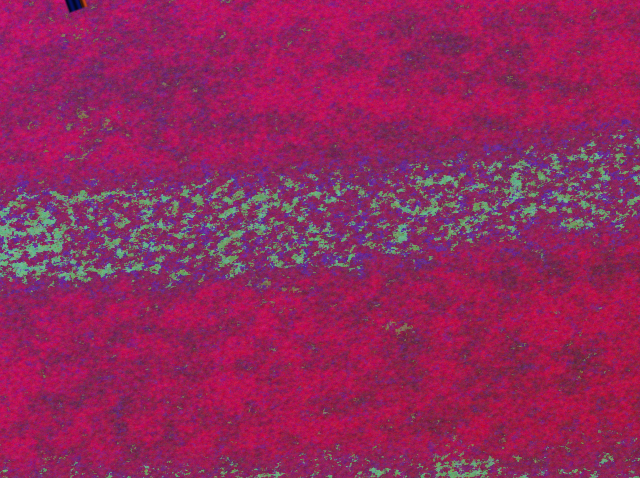
A Shadertoy shader for this texture:

```glsl
// Crimson false-colour terrain crossed by a rising band of green and violet speckle.

const vec3 CRIMSON = vec3(0.72, 0.075, 0.335);
const vec3 WINE    = vec3(0.45, 0.155, 0.315);
const vec3 PLUM    = vec3(0.46, 0.17, 0.37);
const vec3 VIOLET  = vec3(0.38, 0.17, 0.64);
const vec3 LEAF    = vec3(0.43, 0.66, 0.39);
const vec3 MINT    = vec3(0.41, 0.76, 0.55);
const vec3 OLIVE   = vec3(0.54, 0.41, 0.29);
const vec3 NAVY    = vec3(0.03, 0.07, 0.38);
const vec3 ORANGE  = vec3(0.76, 0.27, 0.10);

const float BAND_HALF_WIDTH = 0.102;
const float STREAK_SLOPE = 0.10;
const float SPECK_SCALE = 50.0;
const float GRAIN_SCALE = 110.0;
const float GRAIN_STRENGTH = 0.14;

// Soft patches: centre.xy, radii.xy, as fractions of the canvas
const vec4 SHADE[8] = vec4[8](
    vec4(0.16, 0.83, 0.12, 0.07), vec4(0.31, 0.83, 0.07, 0.08),
    vec4(0.57, 0.71, 0.22, 0.05), vec4(0.76, 0.84, 0.16, 0.06),
    vec4(0.52, 0.40, 0.22, 0.05), vec4(0.60, 0.20, 0.16, 0.06),
    vec4(0.85, 0.43, 0.17, 0.04), vec4(0.13, 0.36, 0.18, 0.05));
const vec4 SPROUT[8] = vec4[8](
    vec4(0.14, 0.75, 0.09, 0.04), vec4(0.12, 0.93, 0.07, 0.03),
    vec4(0.23, 0.36, 0.022, 0.02), vec4(0.43, 0.39, 0.04, 0.04),
    vec4(0.62, 0.32, 0.05, 0.03), vec4(0.88, 0.88, 0.014, 0.012),
    vec4(0.72, 0.03, 0.05, 0.05), vec4(0.12, 0.68, 0.08, 0.016));

vec2 gradientAt(vec2 cell) {
    vec3 h = fract(cell.xyx * vec3(0.1031, 0.1030, 0.0973));
    h += dot(h, h.yzx + 33.33);
    float angle = 6.28319 * fract((h.x + h.y) * h.z);
    return vec2(cos(angle), sin(angle));
}

float gradientNoise(vec2 p) {
    vec2 i = floor(p), f = p - i;
    vec2 u = f * f * f * (f * (f * 6.0 - 15.0) + 10.0);
    const vec2 e = vec2(0.0, 1.0);
    float low  = mix(dot(gradientAt(i), f), dot(gradientAt(i + e.yx), f - e.yx), u.x);
    float high = mix(dot(gradientAt(i + e), f - e), dot(gradientAt(i + e.yy), f - e.yy), u.x);
    return mix(low, high, u.y);
}

float fbm(vec2 p, float gain) {
    float sum = 0.0, amp = 0.75;
    for (int k = 0; k < 4; k++) {
        sum += amp * gradientNoise(p);
        p = mat2(1.6, 1.1, -1.1, 1.6) * p + 17.3;
        amp *= gain;
    }
    return sum;
}

float patchGlow(vec2 uv, vec4 spot) {
    vec2 d = (uv - spot.xy) / spot.zw;
    return exp(-dot(d, d));
}

void mainImage(out vec4 fragColor, in vec2 fragCoord) {
    vec2 uv = fragCoord / iResolution.xy;
    vec2 p = fragCoord / iResolution.y;
    vec2 ground = vec2(0.75 * p.x, p.y - STREAK_SLOPE * p.x) + 3.0;

    float broad = fbm(ground * vec2(3.0, 8.0), 0.6);
    float mottle = fbm(ground * 18.0 + 31.0, 0.7);
    float speck = fbm(ground * SPECK_SCALE + 7.0, 0.8);
    float blueSpeck = fbm(ground * SPECK_SCALE * 0.9 + 91.0, 0.8);

    // Curved band, its edges frayed by noise
    float middle = 0.500 + 0.05 * uv.x + 0.075 * uv.x * uv.x;
    float offset = abs(uv.y - middle + 0.03 * broad + 0.04 * mottle);
    float band = 1.0 - smoothstep(BAND_HALF_WIDTH * 0.65, BAND_HALF_WIDTH * 1.25, offset);
    float halo = 1.0 - smoothstep(BAND_HALF_WIDTH * 0.8, BAND_HALF_WIDTH * 1.55, offset);
    float leftEnd = patchGlow(uv, vec4(0.0, 0.48, 0.09, 0.08));
    float gap = patchGlow(uv, vec4(0.565, 0.55, 0.035, 0.15));
    float lowerEdge = 1.0 - smoothstep(0.0, 0.06 + 0.07 * uv.x, uv.y + 0.06 * broad);

    float shade = 0.0, sprouts = 0.0;
    for (int k = 0; k < 8; k++) {
        shade += patchGlow(uv, SHADE[k]);
        sprouts += patchGlow(uv, SPROUT[k]);
    }

    // Crimson ground, pinker to the upper left and redder to the lower right
    float dark = 0.27 + 0.30 * shade + 0.55 * broad + 1.0 * mottle + 0.50 * speck;
    vec3 color = mix(CRIMSON, WINE, clamp(dark, 0.0, 1.0));
    color += vec3(0.02, 0.0, 0.075) * (uv.y - uv.x);
    color = mix(color, PLUM, clamp(0.70 * halo + 0.6 * lowerEdge, 0.0, 0.8));

    // Violet flecks, then green ones where cover is dense
    float cover = max(band * (0.98 - 0.35 * gap), 0.68 * lowerEdge);
    cover = clamp(cover + 0.4 * leftEnd + 0.75 * min(sprouts, 1.0), 0.0, 1.35);
    float violet = smoothstep(-0.03, 0.40, blueSpeck - 0.16 * (1.0 - max(cover, halo)));
    color = mix(color, VIOLET, violet * (0.38 + 0.42 * halo));
    float green = smoothstep(-0.06, 0.34, speck + 0.35 * mottle - 0.53 * (1.0 - cover));
    vec3 foliage = mix(LEAF, MINT, clamp(leftEnd + 0.35 + 1.5 * blueSpeck, 0.0, 1.0));
    foliage = mix(OLIVE, foliage, clamp(max(band, lowerEdge) + 0.25, 0.0, 1.0));
    color = mix(color, foliage, 0.90 * green);

    // Fine grain, separate in each channel
    vec2 g = ground * GRAIN_SCALE;
    vec3 grain = vec3(fbm(g, 0.8), fbm(g + 43.7, 0.8), fbm(g + 87.1, 0.8));
    color += GRAIN_STRENGTH * grain * vec3(1.0, 0.65, 1.0);

    // Small slanted marker on the upper edge
    vec2 m = mat2(0.94, -0.34, 0.34, 0.94) * (p - vec2(0.158, 0.998));
    vec2 box = abs(m) - vec2(0.020, 0.019);
    float edge = 1.5 / iResolution.y;
    float marker = 1.0 - smoothstep(-edge, edge, max(box.x, box.y));
    vec3 paint = mix(NAVY, ORANGE, smoothstep(0.007, 0.010, m.x));
    paint *= 0.65 + 0.35 * sin(m.x * 450.0);
    color = mix(color, paint, marker);

    fragColor = vec4(clamp(color, 0.0, 1.0), 1.0);
}
```
